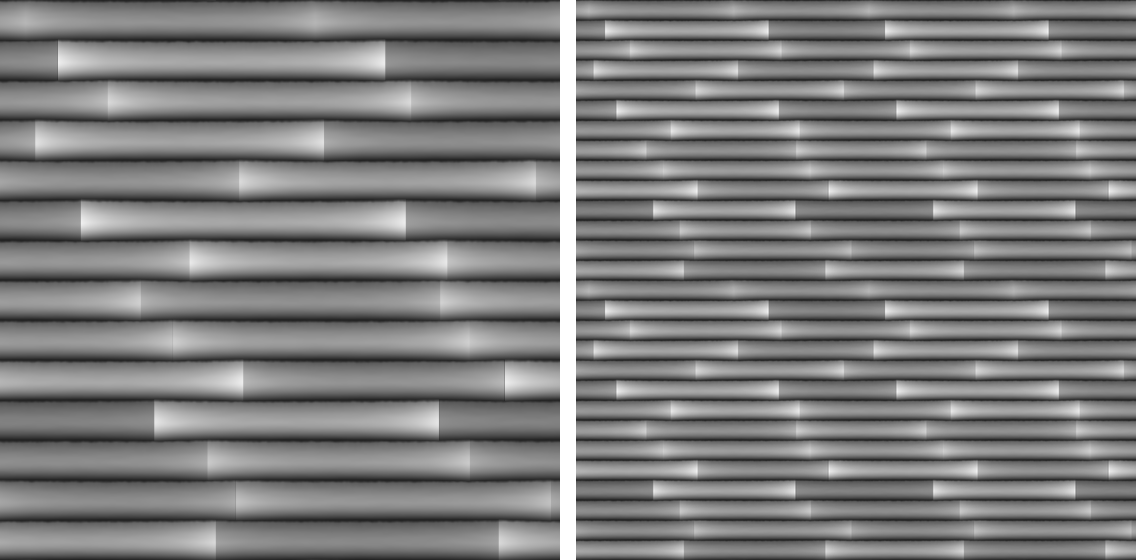
Left, the tile; right, the same tile 2 across and 2 down.
Write a Shadertoy shader that draws this texture map.

```glsl
// Grey height map of stacked horizontal canes: 14 rows, each cut by two joints.
// Every row is a rounded profile that swells and brightens toward its joints;
// neighbouring rows are merged by maximum height, and everything wraps.

const float ROWS = 14.0;
const vec2 SPAN_RANGE = vec2(0.45, 0.59);  // length of the first cane in a row
const vec2 BODY_LEVEL = vec2(0.49, 0.65);  // crest grey of dull and bright canes
const vec2 FLARE_LEVEL = vec2(0.02, 0.29); // extra grey at the joints
const float FLARE_LENGTH = 0.065;
const float EDGE_LEVEL = 0.14;
const float EDGE_LIFT = 0.09;              // edge brightening at bright joints
const float WAIST_RADIUS = 0.98;
const float JOINT_SWELL = 0.05;
const float CREST = -0.12;                 // crest sits a little below the axis
const float RAGGED = 0.035;                // roughness of the upper edge
const float SEAM_WIDTH = 0.0014;
const float SEAM_DEPTH = 0.28;
const float GRAIN = 0.012;

float hash(vec2 p) {
    vec3 q = fract(vec3(p.xyx) * vec3(0.1031, 0.1030, 0.0973));
    q += dot(q, q.yzx + 33.33);
    return fract((q.x + q.y) * q.z);
}

// Gradient at a lattice point, wrapped to the period
float cornerSlope(vec2 cell, vec2 offset, vec2 period) {
    float angle = 6.28318 * hash(mod(cell, period) + 7.0);
    return dot(vec2(cos(angle), sin(angle)), offset);
}

float gradientNoise(vec2 uv, vec2 period) {
    vec2 p = uv * period;
    vec2 i = floor(p), f = p - i;
    vec2 s = f * f * f * (f * (f * 6.0 - 15.0) + 10.0);
    vec2 e = vec2(1.0, 0.0);
    return mix(mix(cornerSlope(i, f, period),
                   cornerSlope(i + e.xy, f - e.xy, period), s.x),
               mix(cornerSlope(i + e.yx, f - e.yx, period),
                   cornerSlope(i + e.xx, f - e.xx, period), s.x), s.y);
}

// Cross section: soft lower side, flatter upper side with a quick drop
float crossSection(float v, float radius) {
    float side = v - CREST;
    if (side < 0.0) return 1.0 - pow(-side / (radius + CREST), 1.8);
    float u = side / (radius - CREST);
    return 1.0 - 0.62 * pow(u, 1.6) - 0.38 * smoothstep(0.85, 1.0, u);
}

float caneHeight(vec2 uv, float row, float ragged, float pixel) {
    float id = mod(row, ROWS);
    float v = 2.0 * (uv.y * ROWS - row - 0.5);

    // Signed distance to the joints: positive inside the first cane
    float span = mix(SPAN_RANGE.x, SPAN_RANGE.y, hash(vec2(id, 3.0)));
    float start = hash(vec2(id, 11.0));
    float t = fract(uv.x - start - 0.5 * span + 0.5) - 0.5;
    float inside = 0.5 * span - abs(t);
    float d = abs(inside);

    // The two canes of a row differ in tone by a random contrast
    float mean = mix(0.4, 0.8, hash(vec2(id, 19.0)));
    float swing = 2.0 * hash(vec2(id, 29.0)) - 1.0;
    float contrast = 0.5 * swing * abs(swing);
    float first = smoothstep(-pixel, pixel, inside);
    float tone = clamp(mean + mix(-contrast, contrast, first), 0.0, 1.0);

    // Swelling and brightening at the joints
    float flare = exp(-d / FLARE_LENGTH);
    float radius = WAIST_RADIUS + JOINT_SWELL * flare;
    float crest = mix(BODY_LEVEL.x, BODY_LEVEL.y, tone)
                + mix(FLARE_LEVEL.x, FLARE_LEVEL.y, tone) * flare;
    float edge = EDGE_LEVEL + EDGE_LIFT * flare * tone;
    float wobble = RAGGED * ragged * smoothstep(0.2, 0.9, v);
    float height = mix(edge, crest, crossSection(v + wobble, radius));

    // Fine dark seam at some joints
    float seamAmount = smoothstep(0.5, 0.9, hash(vec2(id, t < 0.0 ? 37.0 : 43.0)));
    float seam = 1.0 - smoothstep(0.0, max(SEAM_WIDTH, pixel), d);
    return height * (1.0 - SEAM_DEPTH * seamAmount * seam);
}

void mainImage(out vec4 fragColor, in vec2 fragCoord) {
    vec2 uv = fragCoord / iResolution.xy;
    float pixel = 0.75 / iResolution.x;
    float ragged = gradientNoise(uv, vec2(64.0, 56.0))
                 + 0.6 * gradientNoise(uv, vec2(150.0, 84.0));

    // Highest of this row and its neighbours
    float row = floor(uv.y * ROWS);
    float height = EDGE_LEVEL - 0.02;
    for (float k = -1.0; k <= 1.0; k++)
        height = max(height, caneHeight(uv, row + k, ragged, pixel));

    height += GRAIN * gradientNoise(uv, vec2(24.0, 112.0));
    fragColor = vec4(vec3(clamp(height, 0.0, 1.0)), 1.0);
}
```
